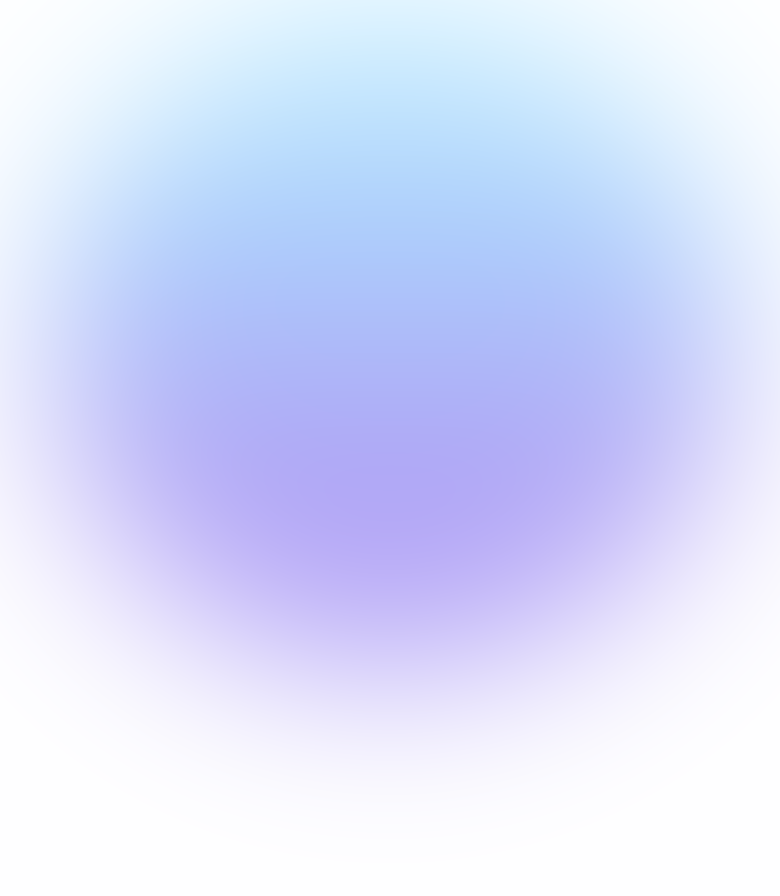
This background is drawn by a Shadertoy shader. Its source:

```glsl
// A large soft disc of light on white, running from pale cyan through blue to violet.
// Its rim is a blurred step of the distance to the centre, and its colour is a
// smooth vertical blend of evenly spaced stops.

// Lengths are fractions of the canvas height.
const float GLOW_CENTER_Y = 0.629;
const float GLOW_RADIUS   = 0.368;
const float GLOW_BLUR     = 0.098;

const vec3 BACKGROUND = vec3(0.998, 0.998, 1.0);

// Colour stops, listed from the top downwards.
const int   STOP_COUNT   = 6;
const float STOP_TOP     = 1.0;
const float STOP_SPACING = 0.13;
const float STOP_SPREAD  = 0.6;
const vec3 STOPS[STOP_COUNT] = vec3[STOP_COUNT](
    vec3(0.770, 0.925, 1.000),
    vec3(0.725, 0.878, 0.992),
    vec3(0.672, 0.802, 0.985),
    vec3(0.680, 0.725, 0.976),
    vec3(0.685, 0.650, 0.960),
    vec3(0.698, 0.635, 0.966)
);

// Gaussian-blurred step: one well inside the edge, zero well outside.
float blurredStep(float signedDistance, float blur) {
    float z = clamp(signedDistance / blur, -4.0, 4.0);
    return 0.5 - 0.5 * tanh(0.798 * (z + 0.0447 * z * z * z));
}

// Normalised Gaussian blend of the stops around a given height.
vec3 glowColor(float height) {
    float position = clamp((STOP_TOP - height) / STOP_SPACING,
                           0.0, float(STOP_COUNT - 1));
    vec3 colorSum = vec3(0.0);
    float weightSum = 0.0;
    for (int i = 0; i < STOP_COUNT; i++) {
        float offset = (position - float(i)) / STOP_SPREAD;
        float weight = exp(-0.5 * offset * offset);
        colorSum += weight * STOPS[i];
        weightSum += weight;
    }
    return colorSum / weightSum;
}

void mainImage(out vec4 fragColor, in vec2 fragCoord) {
    // Height runs from 0 to 1; x is centred in the same unit.
    vec2 point = vec2(fragCoord.x - 0.5 * iResolution.x, fragCoord.y) / iResolution.y;

    float rimDistance = length(point - vec2(0.0, GLOW_CENTER_Y)) - GLOW_RADIUS;
    float coverage = blurredStep(rimDistance, GLOW_BLUR);

    fragColor = vec4(mix(BACKGROUND, glowColor(point.y), coverage), 1.0);
}
```
